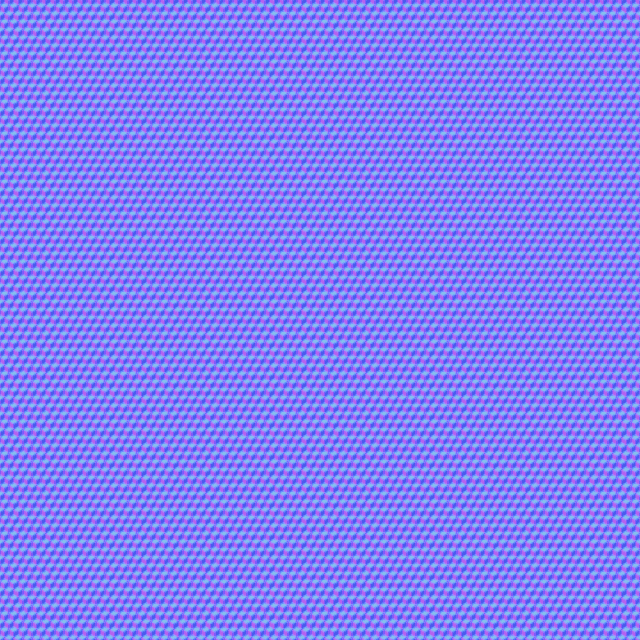
This texture map is drawn by a WebGL 1 fragment shader. Its source:

```glsl
precision highp float;
// Tangent-space normal map of a fine field of stacked cubes (rhombille tiling).
// Each hexagonal cell splits into three tilted faces; their slopes are averaged
// over a small footprint, then normalised, which softens the edges between faces.

uniform vec2 u_resolution;

const vec2 REPEATS = vec2(70.0, 40.0);   // whole cells across, row pairs down
const float ROW_ASPECT = 1.7320508;      // height of a row pair over cell width
const float EDGE_SOFTNESS = 0.0045;      // blend width as a share of the canvas
const int TAPS = 2;                      // samples per axis in the footprint

// Surface slopes of the three faces
const vec2 SLOPE_TOP = vec2(0.04, 0.59);
const vec2 SLOPE_LEFT = vec2(0.48, -0.26);
const vec2 SLOPE_RIGHT = vec2(-0.48, -0.33);

// Offset from the nearest hexagon centre, in cell widths
vec2 hexOffset(vec2 uv) {
  vec2 cell = uv * REPEATS;
  vec2 scale = vec2(1.0, ROW_ASPECT);
  vec2 evenRow = (fract(cell + 0.5) - 0.5) * scale;
  vec2 oddRow = (fract(cell) - 0.5) * scale;
  return dot(evenRow, evenRow) < dot(oddRow, oddRow) ? evenRow : oddRow;
}

// Slope of the cube face under a point
vec2 faceSlope(vec2 uv) {
  vec2 p = hexOffset(uv);
  if (p.y * ROW_ASPECT > abs(p.x)) return SLOPE_TOP;
  return p.x < 0.0 ? SLOPE_LEFT : SLOPE_RIGHT;
}

// Mean slope over a square footprint
vec2 smoothSlope(vec2 uv, float width) {
  vec2 sum = vec2(0.0);
  for (int j = 0; j < TAPS; j++) {
    for (int i = 0; i < TAPS; i++) {
      vec2 tap = (vec2(float(i), float(j)) + 0.5) / float(TAPS) - 0.5;
      sum += faceSlope(uv + tap * width);
    }
  }
  return sum / float(TAPS * TAPS);
}

void main() {
  vec2 uv = gl_FragCoord.xy / u_resolution;
  float pixel = 1.0 / min(u_resolution.x, u_resolution.y);
  vec2 slope = smoothSlope(uv, max(EDGE_SOFTNESS, pixel));

  // Pack the unit normal into colour
  vec3 normal = normalize(vec3(slope, 1.0));
  gl_FragColor = vec4(normal * 0.5 + 0.5, 1.0);
}
```
